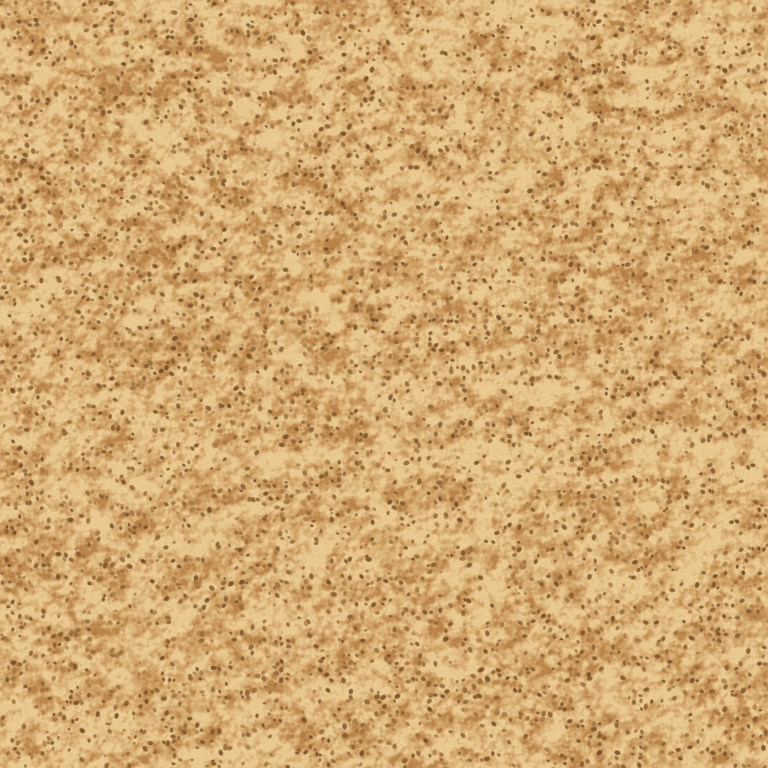
A WebGL 1 fragment shader for this texture:

```glsl
precision highp float;
// Sandy, cork-like granules: several octaves of slightly flattened value noise
// are mapped through a tan colour ramp, then small dark brown specks are
// scattered on a jittered grid, crowding together in the darker patches.

uniform vec2 u_resolution;

float hash(vec2 p) {
  return fract(sin(dot(p, vec2(127.1, 311.7))) * 43758.5453);
}

float noise(vec2 p) {
  vec2 cell = floor(p);
  vec2 f = fract(p);
  f = f * f * (3.0 - 2.0 * f);
  float low = mix(hash(cell), hash(cell + vec2(1.0, 0.0)), f.x);
  float high = mix(hash(cell + vec2(0.0, 1.0)), hash(cell + vec2(1.0, 1.0)), f.x);
  return mix(low, high, f.y);
}

mat2 rotation(float angle) {
  float c = cos(angle);
  float s = sin(angle);
  return mat2(c, -s, s, c);
}

// Light and dark patches, wider than tall and tilted a little
float patches(vec2 p) {
  vec2 q = rotation(0.25) * p * vec2(0.75, 1.1);
  return 0.45 * noise(q * 42.0 + 7.3) + 0.55 * noise(rotation(0.3) * q * 85.0 + 31.7);
}

// Coverage of the dark specks; x is strength, y is a per-speck shade
vec2 specks(vec2 p, float count) {
  vec2 g = p * count;
  vec2 home = floor(g);
  vec2 best = vec2(0.0);
  for (int j = -1; j <= 1; j++) {
    for (int i = -1; i <= 1; i++) {
      vec2 cell = home + vec2(float(i), float(j));
      vec2 center = cell + 0.15 + 0.7 * vec2(hash(cell + 3.1), hash(cell + 8.7));
      float chance = 0.46 - 0.48 * patches(center / count);
      float present = step(hash(cell + 17.9), chance);
      float radius = mix(0.27, 0.52, hash(cell + 23.3));
      vec2 d = rotation(6.28 * hash(cell + 41.0)) * (g - center);
      float cover = present * (1.0 - smoothstep(radius - 0.22, radius + 0.12, length(d * vec2(0.85, 1.15))));
      if (cover > best.x) best = vec2(cover, hash(cell + 57.0));
    }
  }
  return best;
}

void main() {
  vec2 p = gl_FragCoord.xy / u_resolution.y;

  // Patches, crumbs and fine grain combine into one centred tone
  float crumbs = noise(rotation(0.5) * p * vec2(135.0, 165.0) + 11.0);
  float grain = noise(rotation(0.9) * p * 270.0 + 53.0);
  float drift = noise(p * vec2(7.0, 10.0) + 2.0);
  float tone = 0.55 * patches(p) + 0.33 * crumbs + 0.25 * grain + 0.06 * drift;
  float z = (tone - 0.595) / 0.125;

  // Tan ramp from toasted orange to pale cream
  vec3 color = mix(vec3(0.73, 0.52, 0.29), vec3(0.82, 0.64, 0.41), smoothstep(-2.1, -0.6, z));
  color = mix(color, vec3(0.865, 0.715, 0.485), smoothstep(-0.8, 0.2, z));
  color = mix(color, vec3(0.915, 0.785, 0.565), smoothstep(0.1, 1.1, z));

  // Brown specks, from faint olive to deep brown
  vec2 speck = specks(p, 135.0);
  vec3 brown = mix(vec3(0.43, 0.27, 0.12), vec3(0.68, 0.50, 0.28), speck.y);
  color = mix(color, brown, 0.85 * speck.x);

  // Faint powdery variation
  color += 0.035 * (noise(p * 400.0 + 91.0) - 0.5);
  gl_FragColor = vec4(color, 1.0);
}
```
